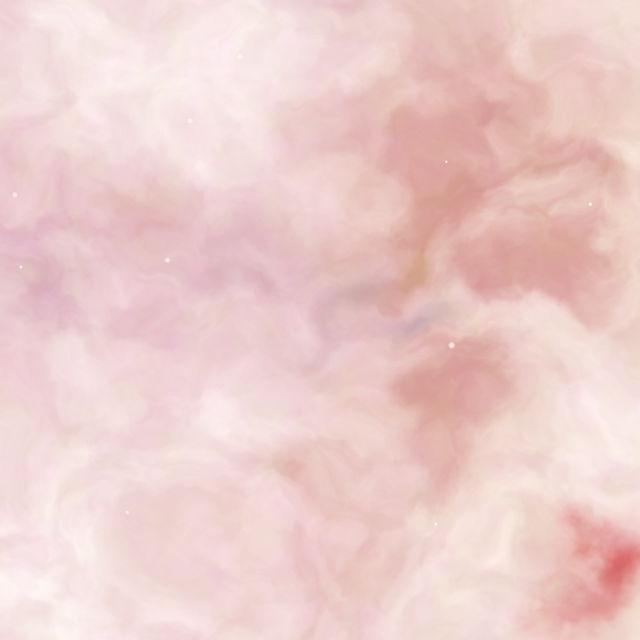
Write a three.js fragment shader that draws this texture.

```glsl
// Soft marbled stone in blush, mauve and rust, with pale clouds and a red vein.
// Warped fractal noise breaks up broad soft patches that set the composition;
// finer noise adds mottling, and a sparse jittered grid adds bright specks.
varying vec2 vUv;

const vec3 BLUSH = vec3(0.945, 0.835, 0.835);
const vec3 CREAM = vec3(0.945, 0.850, 0.810);
const vec3 PALE  = vec3(0.968, 0.918, 0.912);
const vec3 MAUVE = vec3(0.865, 0.695, 0.745);
const vec3 RUST  = vec3(0.850, 0.620, 0.590);
const vec3 OCHRE = vec3(0.830, 0.640, 0.520);
const vec3 SLATE = vec3(0.710, 0.560, 0.600);
const vec3 RED   = vec3(0.830, 0.350, 0.350);

float hash(vec2 p) {
  return fract(sin(dot(p, vec2(127.1, 311.7))) * 43758.5453);
}

float noise(vec2 p) {
  vec2 cell = floor(p);
  vec2 f = fract(p);
  f = f * f * f * (f * (f * 6.0 - 15.0) + 10.0);
  float low = mix(hash(cell), hash(cell + vec2(1.0, 0.0)), f.x);
  float high = mix(hash(cell + vec2(0.0, 1.0)), hash(cell + 1.0), f.x);
  return mix(low, high, f.y);
}

// Fractal noise centred near 0.5; each octave is turned to hide the grid.
float fbm(vec2 p) {
  float sum = 0.0;
  float gain = 0.5;
  for (int i = 0; i < 6; i++) {
    sum += gain * noise(p);
    p = mat2(0.8, 0.6, -0.6, 0.8) * p * 2.03 + 17.3;
    gain *= 0.5;
  }
  return sum / 0.984;
}

// Soft elliptical patch, tilted by an angle in radians.
float patchAt(vec2 p, vec2 centre, vec2 radius, float angle) {
  float c = cos(angle);
  float s = sin(angle);
  vec2 d = mat2(c, -s, s, c) * (p - centre) / radius;
  return exp(-dot(d, d));
}

// Cloudy noise coverage from 0 to 1.
float clouds(vec2 p, vec2 scale, float seed) {
  return smoothstep(0.28, 0.72, fbm(p * scale + seed));
}

// Rare bright dots, one candidate per grid cell.
float specks(vec2 p, float cells, float rarity) {
  vec2 id = floor(p * cells);
  vec2 jitter = 0.25 + 0.5 * vec2(hash(id + 3.1), hash(id + 8.7));
  float size = mix(0.05, 0.12, hash(id + 5.3));
  float dist = length(fract(p * cells) - jitter);
  return step(rarity, hash(id + 1.9)) * (1.0 - smoothstep(size * 0.3, size, dist));
}

void main() {
  vec2 p = vUv;
  vec2 warp = vec2(fbm(p * 5.0 + 4.0), fbm(p * 5.0 + 31.0)) - 0.5;
  vec2 q = p + 0.22 * warp;

  // Ground: cool blush at left, warm cream at right.
  vec3 color = mix(BLUSH, CREAM, smoothstep(0.35, 0.95, q.x));
  color = mix(color, PALE, 0.45 * clouds(q, vec2(3.0, 4.0), 11.0));

  // Mauve band across the middle left, with a patch at the top.
  float mauve = patchAt(q, vec2(0.34, 0.58), vec2(0.36, 0.15), -0.15);
  mauve += 0.7 * patchAt(q, vec2(0.02, 0.60), vec2(0.22, 0.22), 0.0);
  mauve += 0.9 * patchAt(q, vec2(0.50, 0.98), vec2(0.10, 0.07), 0.0);
  mauve += 0.5 * patchAt(q, vec2(0.0, 0.90), vec2(0.08, 0.12), 0.0);
  color = mix(color, MAUVE, min(mauve, 1.0) * mix(0.25, 0.95, clouds(q, vec2(5.0, 8.0), 23.0)));

  // Rust stains running down the right and fading to the lower middle.
  float rust = patchAt(q, vec2(0.74, 0.80), vec2(0.22, 0.22), 0.0);
  rust += patchAt(q, vec2(0.82, 0.60), vec2(0.24, 0.13), 0.0);
  rust += 0.9 * patchAt(q, vec2(0.74, 0.36), vec2(0.13, 0.17), -0.3);
  rust += 0.6 * patchAt(q, vec2(0.46, 0.12), vec2(0.14, 0.18), -0.6);
  rust += 0.6 * patchAt(q, vec2(0.18, 0.70), vec2(0.12, 0.06), -0.2);
  rust += 0.4 * patchAt(q, vec2(0.52, 0.28), vec2(0.20, 0.07), 0.5);
  color = mix(color, RUST, min(rust, 1.0) * mix(0.1, 0.95, clouds(q, vec2(7.0), 47.0)));

  // Pale clouds.
  float pale = patchAt(q, vec2(0.27, 0.87), vec2(0.24, 0.14), -0.15);
  pale += patchAt(q, vec2(0.04, 0.12), vec2(0.19, 0.18), -0.5);
  pale += 0.7 * patchAt(q, vec2(0.38, 0.36), vec2(0.22, 0.08), 0.2);
  pale += 0.6 * patchAt(q, vec2(0.97, 0.32), vec2(0.10, 0.16), 0.0);
  color = mix(color, PALE + 0.015, 0.9 * min(pale, 1.0));

  // Small dark and ochre stains near the centre right, red vein in the corner.
  float slate = patchAt(q, vec2(0.69, 0.52), vec2(0.045, 0.025), 0.0);
  slate += 0.6 * patchAt(q, vec2(0.60, 0.57), vec2(0.06, 0.035), 0.7);
  color = mix(color, SLATE, 0.7 * min(slate, 1.0));
  color = mix(color, OCHRE, 0.7 * patchAt(q, vec2(0.68, 0.62), vec2(0.035), 0.0));
  float vein = patchAt(q, vec2(0.98, 0.14), vec2(0.065, 0.038), 0.9);
  vein += 0.55 * patchAt(q, vec2(0.90, 0.03), vec2(0.10, 0.030), 0.8);
  color = mix(color, RED, 0.85 * min(vein, 1.0));

  // Fine mottling, a slight hue drift and bright specks.
  float mottle = fbm(q * vec2(16.0, 21.0) + 71.0) - 0.5;
  float drift = fbm(p * 26.0 + 90.0) - 0.5;
  color += mottle * vec3(0.08, 0.15, 0.14) + drift * vec3(0.02, -0.02, 0.05);
  color = mix(color, vec3(1.0, 0.97, 0.95), 0.8 * specks(p, 18.0, 0.965));

  gl_FragColor = vec4(clamp(color, 0.0, 1.0), 1.0);
}
```
